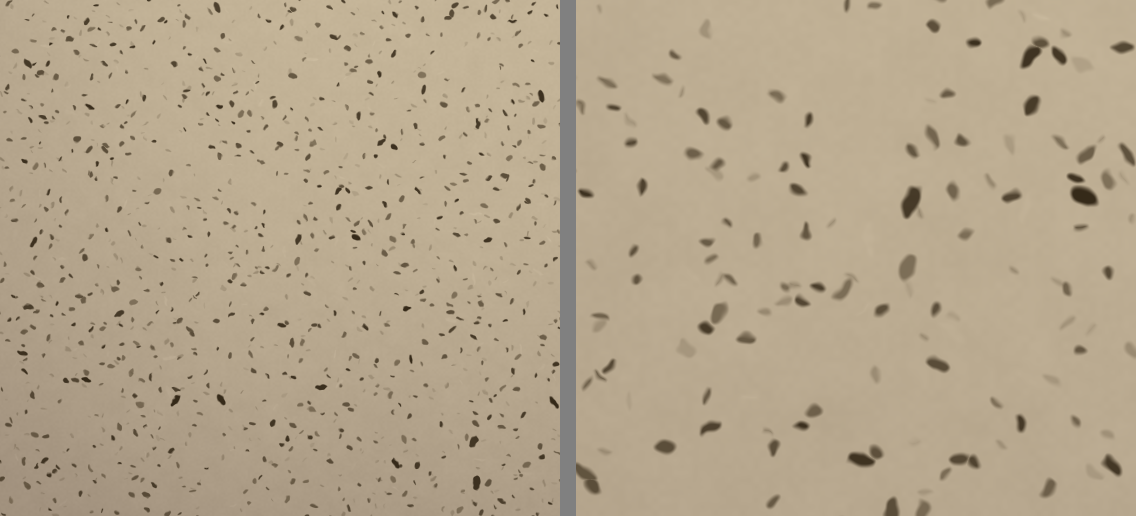
Left: the whole. Right: its middle third, enlarged.
A Shadertoy shader for this texture:

```glsl
// Pale beige speckled slab under soft, uneven light.
// Jittered cell layers scatter irregular, rotated flecks of several sizes;
// value noise groups them, bends their outlines and mottles the ground.

const vec3 GROUND_SHADE = vec3(0.655, 0.592, 0.510);
const vec3 GROUND_LIGHT = vec3(0.778, 0.716, 0.602);
const vec3 FLECK_DARK = vec3(0.20, 0.155, 0.09);
const vec3 FLECK_MID = vec3(0.36, 0.305, 0.22);
const float FINE_CELL = 0.0265;    // spacings, in canvas heights
const float FAINT_CELL = 0.031;
const float BOLD_CELL = 0.125;
const float PALE_CELL = 0.062;
const float SOFTNESS = 0.0019;     // half width of a fleck's blurred rim
const float OUTLINE_BEND = 0.0036;
const float MAIN_ANGLE = -0.45;    // favoured direction of the flecks
const float MOTTLE = 0.022;
const float GRAIN = 0.012;

float hash(vec2 p) {
    return fract(sin(dot(p, vec2(127.1, 311.7))) * 43758.5453);
}

vec2 hash2(vec2 p) {
    return vec2(hash(p), hash(p + vec2(37.2, 17.9)));
}

float noise(vec2 p) {
    vec2 i = floor(p), f = fract(p);
    f = f * f * (3.0 - 2.0 * f);
    return mix(mix(hash(i), hash(i + vec2(1, 0)), f.x),
               mix(hash(i + vec2(0, 1)), hash(i + vec2(1, 1)), f.x), f.y);
}

float fbm(vec2 p) {
    float sum = 0.0, amp = 0.5;
    for (int i = 0; i < 4; i++) {
        sum += amp * noise(p);
        p = p * 2.03 + 11.7;
        amp *= 0.5;
    }
    return sum;
}

// Approximate signed distance to an ellipse with the given radii
float ellipseDistance(vec2 p, vec2 radii) {
    float k = length(p / radii);
    return (k - 1.0) * k / max(length(p / (radii * radii)), 1e-3);
}

// Coverage by one layer of flecks; x = coverage, y = tone of the fleck
vec2 flecks(vec2 p, float cell, float chance, vec2 lengths, float thinness,
            float seed, float rim) {
    vec2 home = floor(p / cell);
    vec2 result = vec2(0.0);
    for (int y = -1; y <= 1; y++)
    for (int x = -1; x <= 1; x++) {
        vec2 id = home + vec2(x, y);
        vec2 key = id + seed;
        vec2 centre = (id + hash2(key)) * cell;
        float grouping = 0.55 + 0.9 * noise(centre * 9.0 + seed);
        if (hash(key + 5.3) > chance * grouping) continue;

        vec2 shape = hash2(key + 71.6);
        float halfLength = mix(lengths.x, lengths.y, shape.x * shape.x);
        float halfWidth = halfLength * thinness * mix(0.65, 1.25, shape.y);
        float spin = hash(key + 23.4) - 0.5;
        float angle = MAIN_ANGLE + 6.0 * spin * abs(spin) + 1.2 * spin;
        float c = cos(angle), s = sin(angle);
        vec2 local = mat2(c, -s, s, c) * (p - centre);
        float d = ellipseDistance(local, vec2(halfLength, halfWidth));
        float cover = 1.0 - smoothstep(-rim, rim, d);
        if (cover > result.x) result = vec2(cover, hash(key + 91.8));
    }
    return result;
}

// Broad light: bright above and to the right, dim in the corners
vec3 ground(vec2 uv, vec2 p) {
    vec2 fromCentre = uv - vec2(0.55, 0.6);
    float light = 0.15 + 0.70 * uv.y + 0.30 * uv.x
                - 0.60 * dot(fromCentre, fromCentre);
    light += 0.16 * (fbm(p * 4.0) - 0.47);
    vec3 color = mix(GROUND_SHADE, GROUND_LIGHT, clamp(light, -0.15, 1.05));
    color += MOTTLE * (fbm(p * 38.0) - 0.47);
    color += GRAIN * (noise(p * 230.0) - 0.5);
    return color;
}

void mainImage(out vec4 fragColor, in vec2 fragCoord) {
    vec2 uv = fragCoord / iResolution.xy;
    vec2 p = fragCoord / iResolution.y;
    float rim = max(SOFTNESS, 0.75 / iResolution.y);

    // Bent coordinates make the outlines ragged
    vec2 bent = p + OUTLINE_BEND * (vec2(noise(p * 150.0),
                                         noise(p * 150.0 + 43.0)) - 0.5);
    vec3 color = ground(uv, p);

    // Slight pale scuffs and washed-out flecks
    vec2 pale = flecks(bent, PALE_CELL, 0.35, vec2(0.005, 0.014), 0.25, 7.0, rim);
    color += 0.03 * pale.x * pale.y;
    vec2 faint = flecks(bent, FAINT_CELL, 0.40, vec2(0.003, 0.007), 0.45, 19.0, rim);
    color = mix(color, FLECK_MID, faint.x * mix(0.12, 0.40, faint.y));

    // Main flecks, then the few large dark ones
    vec2 fine = flecks(bent, FINE_CELL, 0.46, vec2(0.0038, 0.0085), 0.56, 31.0, rim);
    color = mix(color, mix(FLECK_MID, FLECK_DARK, fine.y),
                fine.x * mix(0.60, 0.95, fine.y));
    vec2 bold = flecks(bent, BOLD_CELL, 0.42, vec2(0.008, 0.014), 0.48, 53.0, rim);
    color = mix(color, FLECK_DARK, bold.x * mix(0.82, 1.0, bold.y));

    fragColor = vec4(clamp(color, 0.0, 1.0), 1.0);
}
```
